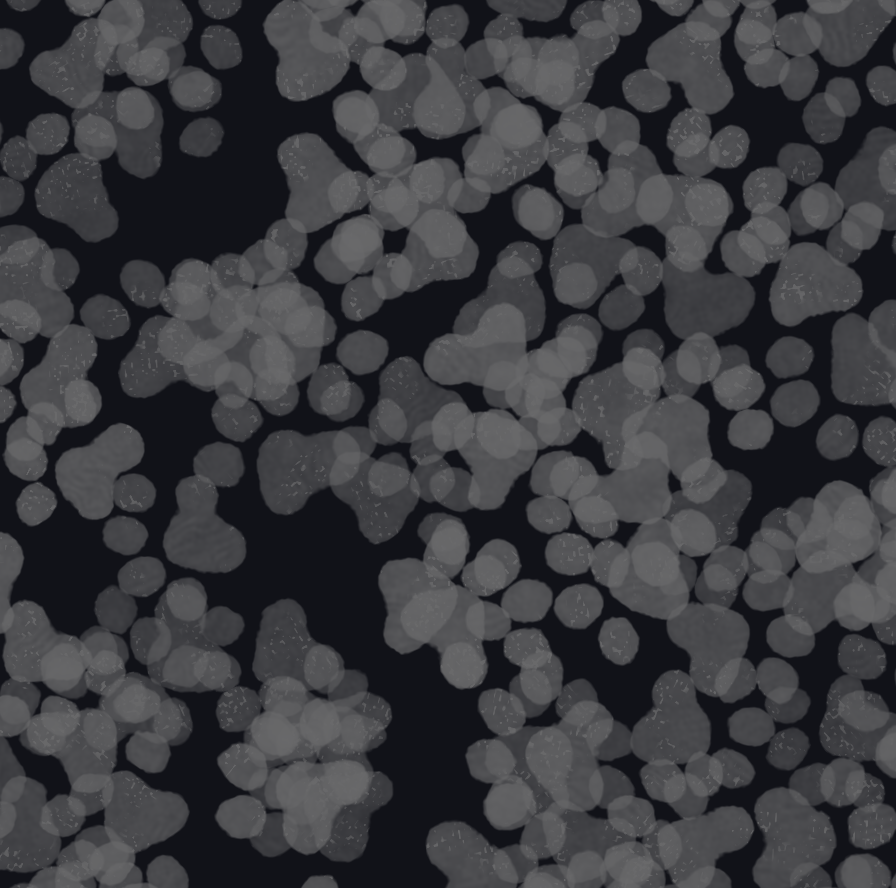
A WebGL 2 fragment shader for this pattern:

```glsl
#version 300 es
precision highp float;
// Scattered translucent grey paw prints overlapping on a near-black ground.

uniform vec2 u_resolution;
out vec4 fragColor;

const vec3 GROUND = vec3(0.066, 0.070, 0.094);
const vec3 INK = vec3(0.415, 0.415, 0.420);
const float CELLS = 8.0;      // prints per canvas height
const float JITTER = 0.84;    // share of a cell a print may wander
const float TOE_STEP = 0.66;  // angle between toes, radians

float hash(vec2 p) {
    vec3 q = fract(p.xyx * vec3(0.1031, 0.1030, 0.0973));
    q += dot(q, q.yzx + 33.33);
    return fract((q.x + q.y) * q.z);
}

float noise(vec2 p) {
    vec2 i = floor(p), f = fract(p);
    f = f * f * (3.0 - 2.0 * f);
    return mix(mix(hash(i), hash(i + vec2(1, 0)), f.x),
               mix(hash(i + vec2(0, 1)), hash(i + vec2(1, 1)), f.x), f.y);
}

float fbm(vec2 p) {
    return 0.5 * noise(p) + 0.3 * noise(p * 2.1 + 7.3) + 0.2 * noise(p * 4.3 + 3.1);
}

float smoothMin(float a, float b, float k) {
    float h = max(k - abs(a - b), 0.0) / k;
    return min(a, b) - 0.25 * k * h * h;
}

mat2 rotation(float angle) {
    float c = cos(angle), s = sin(angle);
    return mat2(c, s, -s, c);
}

// Main pad: two heel lobes blended with a leaning front lobe.
float padDistance(vec2 p, float lean, float spread, float lopsided) {
    float left = length(p - vec2(-spread, -0.14)) - 0.19 - lopsided;
    float right = length(p - vec2(spread, -0.13)) - 0.19 + lopsided;
    float front = length(p - vec2(lean, 0.11)) - 0.225;
    return smoothMin(smoothMin(left, right, 0.24), front, 0.24);
}

// Four oval toes fanned around the front of the pad.
float toeDistance(vec2 p, vec2 seed) {
    float nearest = 10.0;
    for (int i = 0; i < 4; i++) {
        float id = float(i);
        float vary = hash(seed + id * 5.7);
        float angle = (id - 1.5) * TOE_STEP + 0.12 * (vary - 0.5);
        vec2 q = rotation(angle) * p - vec2(0.0, 0.61 + 0.05 * vary);
        q = rotation(1.2 * (hash(seed + id * 3.1) - 0.5)) * q;
        vec2 radii = vec2(0.172, 0.205) + 0.025 * (vary - 0.5);
        float k = length(q / radii);
        nearest = min(nearest, (k - 1.0) * radii.x);
    }
    return nearest;
}

// Ink density: cloudy tone, faint skin ridges and patches of pale flecks.
float inkTexture(vec2 p, vec2 seed) {
    vec2 q = p + seed * 3.7;
    float cloud = fbm(q * 5.0) - 0.5;
    float grain = noise(q * 26.0) - 0.5;
    float patches = smoothstep(0.48, 0.72, noise(q * 4.0 + 11.0));
    float flecks = smoothstep(0.70, 0.92, noise(q * vec2(34.0, 42.0)));
    float ridgeArea = smoothstep(0.5, 0.75, noise(q * 3.0 + 29.0));
    float ridges = sin(62.0 * p.x + 9.0 * noise(q * 6.0)) * ridgeArea;
    return 0.13 * cloud + 0.06 * grain + 0.30 * flecks * patches + 0.025 * ridges;
}

// Opacity of one print at a point given in cell units from its centre.
float printOpacity(vec2 offset, vec2 seed, float pixel) {
    float size = mix(0.99, 1.12, hash(seed + 2.3));
    vec2 p = rotation(6.2832 * hash(seed + 4.9)) * offset / size;
    float lean = 0.22 * (hash(seed + 8.1) - 0.5);
    float spread = mix(0.21, 0.28, hash(seed + 6.7));
    float lopsided = 0.06 * (hash(seed + 9.4) - 0.5);
    float d = min(padDistance(p, lean, spread, lopsided), toeDistance(p, seed));
    if (d > 0.08) return 0.0;

    d += 0.035 * (noise(p * 7.0 + seed) - 0.5) + 0.012 * (noise(p * 30.0 + seed) - 0.5);
    float soft = max(0.013, pixel);
    float mask = 1.0 - smoothstep(-soft, soft, d);
    float rim = 0.06 * smoothstep(-0.06, 0.0, d);
    float strength = mix(0.47, 0.77, hash(seed + 1.7));
    return mask * clamp(strength + inkTexture(p, seed) - rim, 0.0, 0.95);
}

void main() {
    vec2 p = gl_FragCoord.xy / u_resolution.y * CELLS;
    float pixel = CELLS / u_resolution.y;
    vec2 cell = floor(p);
    vec3 color = GROUND;

    // Layer the prints of this cell and its neighbours.
    for (int y = -1; y <= 1; y++) {
        for (int x = -1; x <= 1; x++) {
            vec2 seed = cell + vec2(x, y) + 20.0;
            vec2 wander = vec2(hash(seed + 13.7), hash(seed + 31.9)) - 0.5;
            vec2 centre = seed - 20.0 + 0.5 + JITTER * wander;
            color = mix(color, INK, printOpacity(p - centre, seed, pixel));
        }
    }
    fragColor = vec4(color, 1.0);
}
```
